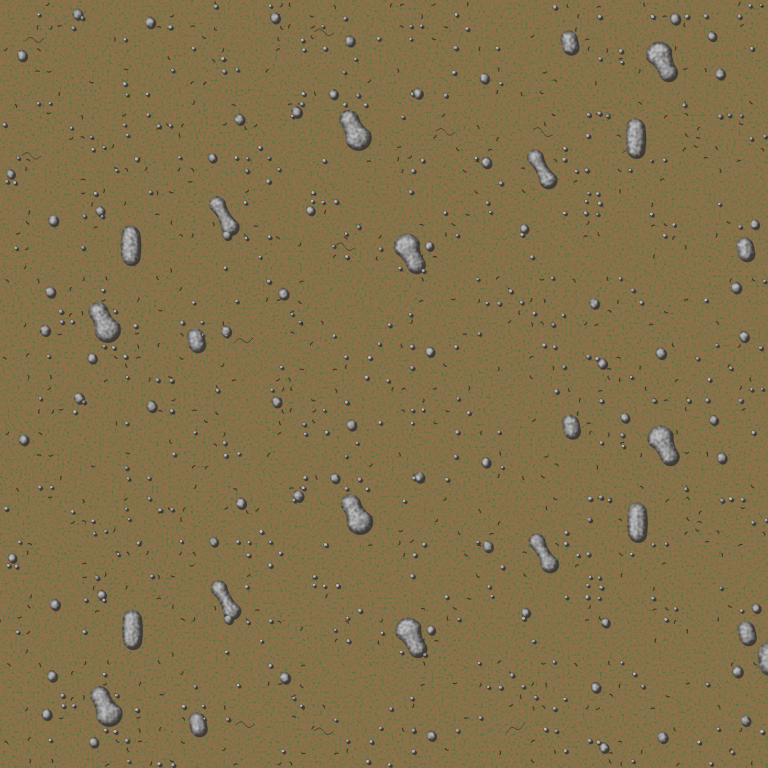
This texture is drawn by a Shadertoy shader. Its source:

```glsl
vec2 hash2(vec2 p) {
    vec3 v = fract(p.xyx * vec3(.1031, .1030, .0973));
    v += dot(v, v.yzx + 33.33);
    return fract((v.xx + v.yz) * v.zy);
}

float gradientNoise(vec2 p) {
    vec2 i = floor(p), f = fract(p), u = f * f * (3. - 2. * f), o = vec2(1, 0);
    float a = dot(hash2(i) * 2. - 1., f);
    float b = dot(hash2(i + o) * 2. - 1., f - o);
    float c = dot(hash2(i + o.yx) * 2. - 1., f - o.yx);
    float d = dot(hash2(i + 1.) * 2. - 1., f - 1.);
    return mix(mix(a, b, u.x), mix(c, d, u.x), u.y);
}

// Tile is two units wide and one high; z holds the row
vec3 tileCoord(vec2 q) {
    float row = floor(q.y);
    return vec3(q.x - .004 * (1. - row), fract(q.y), row);
}

void addStone(inout vec2 stone, float d, float radius) {
    if (d < stone.x) stone = vec2(d, radius);
}

// Two rocks, each with lobes at +axis and -axis joined by a waist
void addRocks(inout vec2 stone, vec2 p, vec2 start, vec2 stride,
              vec2 axis, vec2 radii, float waist) {
    for (int k = 0; k < 2; k++) {
        vec2 v = p - start - float(k) * stride;
        float h = clamp(.5 - .5 * dot(v, axis) / dot(axis, axis), 0., 1.);
        float d = length(v - axis * (1. - 2. * h)) - mix(radii.x, radii.y, h);
        addStone(stone, d + waist * 4. * h * (1. - h), min(radii.x, radii.y));
    }
}

// Clustered chance of grit in a cell
float gritDensity(vec2 id) {
    return clamp(.09 + .32 * gradientNoise(id * vec2(.27, .19) + 7.3), .01, .3);
}

// Signed distance and radius of the nearest stone
vec2 stones(vec2 q) {
    vec3 t = tileCoord(q);
    vec2 p = t.xy, s = vec2(1, .02), lump = vec2(-.011, .022);
    addRocks(s, p, vec2(.919, .667), vec2(-.653, -.5), lump, vec2(.025, .034), .005);
    addRocks(s, p, vec2(1.070, .336), vec2(.657, .5), -lump, vec2(.024, .034), .005);
    addRocks(s, p, vec2(.581, .440), vec2(.828, .122), vec2(-.016, .028), vec2(.021, .023), .006);
    addRocks(s, p, vec2(.339, .362), vec2(1.315, .279), vec2(0, .028), vec2(.023), -.002);
    addRocks(s, p, vec2(.510, .115), vec2(.972, .775), vec2(-.002, .010), vec2(.021), 0.);
    addRocks(s, p, vec2(1.940, .352), vec2(1), vec2(-.002, .010), vec2(.021), 0.);
    if (t.z < .5)
        addRocks(s, p, vec2(2.003, .286), vec2(1), vec2(0, .010), vec2(.034), 0.);

    // Pebbles, with a few that differ between rows
    vec2 id = floor(p * 6.), h = hash2(id + 41.);
    if (h.x < .5 || hash2(id + 90. + 30. * t.z).x > .97) {
        vec2 c = (id + .12 + .76 * hash2(id + 17.)) / 6.;
        float r = .0115 + .003 * h.y;
        addStone(s, length((p - c) * vec2(1.08, .96)) - r, r);
    }

    // Pale grit
    id = floor(p * 35.);
    h = hash2(id + 3.);
    if (h.x < gritDensity(id)) {
        float r = .0042 + .0018 * h.y;
        addStone(s, length(p - (id + .3 + .4 * hash2(id + 211.)) / 35.) - r, r);
    }
    return s;
}

// Dark chips and thin twigs
float debris(vec2 q, float px) {
    vec3 t = tileCoord(q);
    vec2 id = floor(t.xy * 35.), h = hash2(id + 77.);
    vec2 v = t.xy - (id + .3 + .4 * hash2(id + 131.)) / 35.;
    float angle = 6.283 * h.y;
    v = mat2(cos(angle), -sin(angle), sin(angle), cos(angle)) * v;
    float d = length(vec2(max(abs(v.x) - .004, 0.), v.y + 50. * v.x * v.x)) - .0016;
    float mask = h.x < 1.3 * gritDensity(id) ? smoothstep(px, -px, d) : 0.;

    id = floor(t.xy * 4.);
    h = hash2(id + 55. + 20. * t.z);
    v = t.xy - (id + .3 + .4 * hash2(id + 8.)) / 4.;
    v.y += (h.y - .5) * v.x + .006 * sin(v.x * 160.);
    d = length(vec2(max(abs(v.x) - .024, 0.), v.y)) - .0012;
    return max(mask, h.x < .16 ? .8 * smoothstep(px, -px, d) : 0.);
}

void mainImage(out vec4 fragColor, in vec2 fragCoord) {
    vec2 q = 2. * fragCoord / iResolution.xy;
    float px = 1.5 / iResolution.y;

    // Speckled soil
    float speck = gradientNoise(q * 155.), tint = gradientNoise(q * 140. + 60.);
    vec3 color = mix(vec3(.55, .44, .29), vec3(.47, .45, .28), smoothstep(-.05, .15, speck));
    color += vec3(.10, -.03, .02) * tint;
    color = mix(color, vec3(.30, .45, .24), .7 * smoothstep(.25, .45, speck));

    // Cast shadows and debris
    vec2 light = vec2(-.004, .004);
    vec2 stone = stones(q), toward = stones(q + light);
    color = mix(color, vec3(.20, .17, .14), .8 * smoothstep(.002, -.002, toward.x));
    color = mix(color, vec3(.20, .17, .13), .85 * debris(q, px));

    // Grainy stones with dark rims
    float rim = smoothstep(0., .6, -stone.x / stone.y);
    float lit = clamp((toward.x - stone.x) / length(light), -1., 1.);
    float grain = gradientNoise(q * 120. + 9.);
    float tone = clamp(.12 + .75 * rim + .22 * lit + .6 * grain, 0., 1.15);
    vec3 rock = mix(vec3(.25, .24, .23), vec3(.66), tone);
    color = mix(color, rock, smoothstep(px, -px, stone.x));
    fragColor = vec4(color, 1);
}
```
